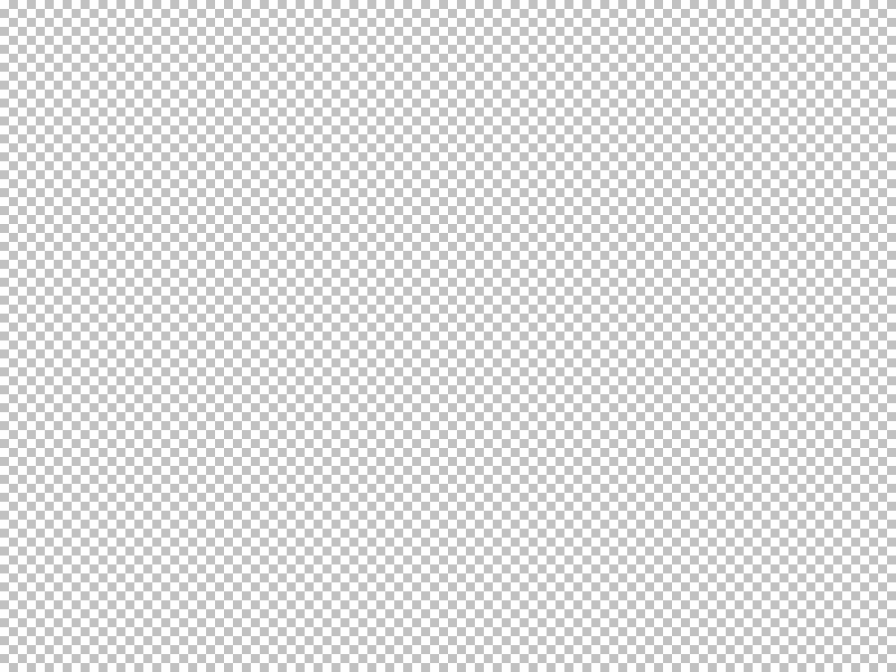
Give the GLSL for this pattern, as a Shadertoy shader.

```glsl
// A fine two-tone checkerboard of light grey and near-white squares.
// Each axis is a box-filtered square wave; the product of the two
// waves picks the tone, which keeps the edges smooth at any size.

const vec2 CELLS = vec2(100.0, 75.0);   // squares across and down
const vec3 LIGHT = vec3(0.995);
const vec3 GREY  = vec3(0.758);
const float EDGE_SOFTNESS = 1.0;        // edge width in screen samples

// Square wave per axis: +1 in even cells, -1 in odd ones
vec2 squareWave(vec2 p, vec2 width) {
    vec2 edgeDistance = abs(mod(p - 0.5, 2.0) - 1.0) - 0.5;
    return clamp(2.0 * edgeDistance / width, -1.0, 1.0);
}

void mainImage(out vec4 fragColor, in vec2 fragCoord) {
    vec2 cellsPerSample = CELLS / iResolution.xy;
    vec2 p = fragCoord * cellsPerSample;

    // Even cell sums are light, odd sums are grey
    vec2 wave = squareWave(p, cellsPerSample * EDGE_SOFTNESS);
    float lightness = 0.5 + 0.5 * wave.x * wave.y;

    fragColor = vec4(mix(GREY, LIGHT, lightness), 1.0);
}
```
